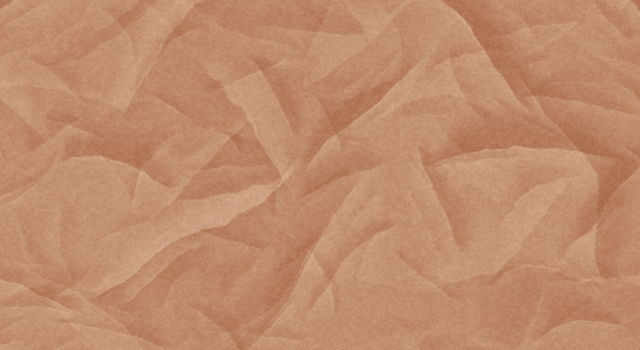
Reproduce this texture procedurally as a WebGL 1 fragment shader.

```glsl
precision highp float;
uniform vec2 u_resolution;

#define FOLD_SCALE 2.5
#define FOLD_CONTRAST 2.0
#define CREASE_SHARPNESS 0.0035
#define CREASE_GLOW 1.1
#define WARP 0.055
#define CLOUD_CONTRAST 1.5
#define GRAIN_CONTRAST 1.0
#define PAPER_MID vec3(0.748, 0.543, 0.424)
#define PAPER_STEP vec3(0.032, 0.048, 0.050)

float hash(vec2 p) {
  vec3 q = fract(vec3(p.xyx) * 0.1031);
  q += dot(q, q.yzx + 33.33);
  return fract((q.x + q.y) * q.z);
}

vec2 hash2(vec2 p) {
  return vec2(hash(p + 17.3), hash(p + 71.9));
}

float noise(vec2 p) {
  vec2 i = floor(p), f = fract(p);
  f = f * f * (3.0 - 2.0 * f);
  return mix(mix(hash(i), hash(i + vec2(1.0, 0.0)), f.x),
             mix(hash(i + vec2(0.0, 1.0)), hash(i + 1.0), f.x), f.y);
}

float fbm(vec2 p) {
  float sum = 0.0, amp = 0.5;
  for (int i = 0; i < 4; i++) {
    sum += amp * noise(p);
    p = mat2(1.6, 1.2, -1.2, 1.6) * p + 9.7;
    amp *= 0.5;
  }
  return sum;
}

// One fold: a lens of shade above a sharp edge, a soft glow below it
float fold(vec2 d, vec2 id, float scale, float edge, float wear) {
  float angle = (hash(id + 3.1) - 0.52) * 2.3;
  float c = cos(angle), s = sin(angle);
  vec2 q = vec2(c * d.x + s * d.y, c * d.y - s * d.x);
  q.y += (hash(id + 5.7) - 0.35) * 0.55 * q.x * q.x;

  float reach = mix(0.6, 0.98, hash(id + 8.3));
  float along = max(0.0, 1.0 - q.x * q.x / (reach * reach));
  float width = mix(0.18, 0.5, hash(id + 12.9)) * along + 0.02;
  float side = smoothstep(-edge, edge, q.y / scale);

  float shade = side * (1.0 - smoothstep(0.25, 1.1, q.y / width));
  float glow = (1.0 - side) * exp(min(q.y, 0.0) / (0.6 * width));
  float facing = hash(id + 21.7) < 0.22 ? -0.75 : 1.0;
  float line = exp(-pow(q.y / (scale * edge * 1.1), 2.0));
  float strength = mix(0.25, 1.0, hash(id + 27.1));
  float fade = 1.0 - smoothstep(0.7, 1.05, length(d));

  float tone = facing * (0.75 * glow - shade) * smoothstep(0.0, 0.6, along);
  tone += CREASE_GLOW * line * wear * along;
  return tone * strength * fade;
}

float foldLayer(vec2 p, float scale, float edge, float wear) {
  vec2 g = p * scale, cell = floor(g);
  float sum = 0.0;
  for (int y = -1; y <= 1; y++) {
    for (int x = -1; x <= 1; x++) {
      vec2 id = cell + vec2(float(x), float(y));
      vec2 center = id + 0.1 + 0.8 * hash2(id);
      sum += fold(g - center, id + scale * 13.0, scale, edge, wear);
    }
  }
  return sum;
}

void main() {
  vec2 p = gl_FragCoord.xy / u_resolution.y;
  float edge = max(CREASE_SHARPNESS, 1.0 / u_resolution.y);

  // Bend the folds, then add small kinks
  vec2 bent = p + WARP * (vec2(noise(p * 4.0 + 3.0), noise(p * 4.0 + 41.0)) - 0.5) * 2.0;
  bent += 0.012 * (vec2(fbm(p * 17.0 + 7.0), fbm(p * 17.0 + 63.0)) - 0.5) * 2.0;
  float wear = smoothstep(0.4, 0.75, noise(p * 16.0 + 29.0));

  // Folds from broad to small
  float tone = 0.0, scale = FOLD_SCALE, contrast = FOLD_CONTRAST;
  for (int i = 0; i < 3; i++) {
    tone += contrast * foldLayer(bent + float(i) * 5.37, scale, edge, wear);
    scale *= 1.67;
    contrast *= 0.68;
  }

  // Soft undulation and mottling
  tone += CLOUD_CONTRAST * (fbm(bent * 3.2 + 11.0) - 0.47);
  tone += 0.6 * (fbm(p * 26.0 + 51.0) - 0.47);
  tone = tone / sqrt(1.0 + 0.1 * tone * tone) + 0.12;

  // Fine fibre grain and a few pale flecks
  float grain = noise(p * 250.0) + 0.8 * noise(p * vec2(95.0, 130.0) + 19.0) - 0.9;
  tone += GRAIN_CONTRAST * grain;
  tone += 0.8 * smoothstep(0.86, 1.0, noise(p * 140.0 + 87.0));

  gl_FragColor = vec4(PAPER_MID + PAPER_STEP * tone, 1.0);
}
```
